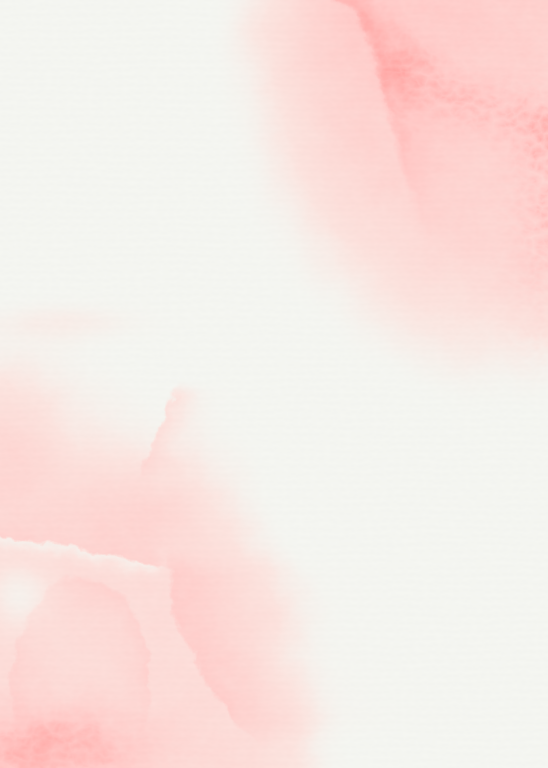
This background is drawn by a Shadertoy shader. Its source:

```glsl
// Coral watercolour washes bleeding into two corners of pale textured paper.
#define PAPER vec3(0.957, 0.961, 0.943)
#define BLUSH vec3(0.985, 0.895, 0.875)
#define PINK  vec3(1.0, 0.79, 0.78)
#define CORAL vec3(1.0, 0.62, 0.61)
#define ASPECT 0.715
#define RAGGED 0.0045
#define GRAIN 0.32
#define TOOTH 0.007

vec2 hash2(vec2 p) {
    vec3 q = fract(vec3(p.xyx) * vec3(0.1031, 0.103, 0.0973));
    q += dot(q, q.yzx + 33.33);
    return fract((q.xx + q.yz) * q.zy);
}

// Cellular noise: distance to the nearest scattered point
float cells(vec2 p) {
    vec2 id = floor(p), f = fract(p);
    float nearest = 2.0;
    for (int j = -1; j <= 1; j++)
        for (int i = -1; i <= 1; i++) {
            vec2 o = vec2(i, j);
            vec2 d = o + hash2(id + o) - f;
            nearest = min(nearest, dot(d, d));
        }
    return sqrt(nearest);
}

// Layered sines, each layer turned and finer than the last
float waves(vec2 p) {
    float sum = 0.0, gain = 0.5;
    for (int i = 0; i < 5; i++) {
        sum += gain * sin(p.x + 1.3 * sin(p.y)) * cos(p.y + 0.7 * sin(p.x));
        p = mat2(1.5, 1.1, -1.1, 1.5) * p + 2.7;
        gain *= 0.6;
    }
    return sum;
}

float blob(vec2 p, vec2 center, vec2 radius) {
    vec2 d = (p - center) / radius;
    return exp(-dot(d, d));
}

// Pigment edge: crisp at s = 0, fading out over the positive side
float crease(float s, float crisp, float fade) {
    return smoothstep(-crisp, crisp, s) * exp(-max(s, 0.0) / fade);
}

float band(float v, float lo, float hi, float soft) {
    return smoothstep(lo - soft, lo + soft, v) * (1.0 - smoothstep(hi - soft, hi + soft, v));
}

float upperWash(vec2 p, vec2 w, float grain) {
    float r = length((p - vec2(0.68, 0.95)) / vec2(0.38, 0.46)) + 0.05 * waves(p * 11.0);
    float ink = 0.5 * (1.0 - smoothstep(0.52, 1.1, r));
    ink += 0.16 * blob(p, vec2(0.44, 0.96), vec2(0.08, 0.14));
    ink += 0.14 * blob(p, vec2(0.62, 1.0), vec2(0.12, 0.1));
    // Falling crease
    float t = 1.0 - w.y;
    float spine = 0.443 + 0.26 * t + 0.028 * (1.0 - exp(-t / 0.03));
    ink += 0.42 * crease(w.x - spine, 0.009, 0.045) * smoothstep(0.66, 0.86, p.y);
    // Granulated ridge and right margin
    float ridge = (w.y - 0.915 + 0.42 * (w.x - 0.5)) / 0.038;
    float settled = exp(-ridge * ridge) * smoothstep(0.47, 0.53, p.x);
    float margin = blob(p, vec2(0.715, 0.73), vec2(0.04, 0.13));
    ink += 0.25 * settled + 0.18 * margin;
    return ink + GRAIN * grain * (0.6 * settled + margin);
}

float lowerWash(vec2 p, vec2 w, float grain) {
    float r = length(p / vec2(0.43, 0.56)) + 0.06 * waves(p * 13.0 + 4.0);
    float ink = 0.36 * (1.0 - smoothstep(0.72, 1.08, r));
    ink *= 1.0 - 0.5 * smoothstep(0.3, 0.46, p.y);
    ink += 0.25 * blob(p, vec2(0.01, 0.42), vec2(0.07, 0.09));
    ink += 0.17 * blob(p, vec2(0.17, 0.33), vec2(0.08, 0.05));
    ink += 0.12 * blob(p, vec2(0.08, 0.58), vec2(0.1, 0.025));
    // Upper branch
    float branch = w.x - 0.182 - 0.4 * (w.y - 0.38);
    ink += 0.26 * crease(branch, 0.004, 0.03) * band(p.y, 0.385, 0.495, 0.015);
    // Long fold sweeping to the lower right
    float t = max(0.26 - w.y, 0.0);
    float fold = w.x - 0.221 - 2.2 * t * t;
    ink += 0.3 * crease(fold, 0.004, 0.08) * band(p.y, 0.05, 0.27, 0.025);
    // Petal with a darker rim
    float petal = 1.0 - length((w - vec2(0.108, 0.11)) / vec2(0.09, 0.135));
    ink += 0.22 * crease(petal, 0.035, 0.22) * smoothstep(0.03, 0.12, p.y);
    // Pale split and the pocket under it
    float split = 0.305 - 0.2 * w.x - w.y;
    float reach = 1.0 - smoothstep(0.195, 0.225, w.x);
    ink += 0.16 * crease(-split, 0.003, 0.02) * reach;
    float lift = smoothstep(-0.003, 0.003, split) * exp(-pow(max(split, 0.0) / 0.017, 2.0));
    ink *= 1.0 - 0.72 * lift * reach;
    ink *= 1.0 - 0.75 * blob(p, vec2(0.025, 0.225), vec2(0.05, 0.05)) * smoothstep(-0.003, 0.003, split);
    // Pooled pigment at the foot
    float pool = blob(w, vec2(0.06, 0.025), vec2(0.13, 0.05));
    return ink + pool * (0.62 + 0.4 * GRAIN * grain);
}

void mainImage(out vec4 fragColor, in vec2 fragCoord) {
    vec2 p = fragCoord / iResolution.xy * vec2(ASPECT, 1.0);
    // Ragged coordinates for the wet edges
    vec2 w = p + RAGGED * vec2(waves(p * 110.0), waves(p.yx * 95.0 + 7.0));
    w += 0.008 * vec2(waves(p * 31.0 + 2.0), waves(p.yx * 27.0));
    float grain = 0.5 - cells(w * vec2(70.0, 95.0));
    float ink = upperWash(p, w, grain) + lowerWash(p, w, grain);
    ink *= 1.0 + 0.1 * waves(p * 45.0) + 0.08 * grain;
    vec3 color = mix(PAPER, BLUSH, smoothstep(0.0, 0.25, ink));
    color = mix(color, PINK, clamp((ink - 0.2) / 0.55, 0.0, 1.0));
    color = mix(color, CORAL, clamp((ink - 0.75) / 0.55, 0.0, 1.0));
    // Paper tooth with a faint horizontal weave
    float tooth = cells(p * vec2(110.0, 210.0)) - 0.5 + 0.3 * sin(p.y * 620.0 + 2.0 * waves(p * 20.0));
    fragColor = vec4(color + TOOTH * tooth, 1.0);
}
```
